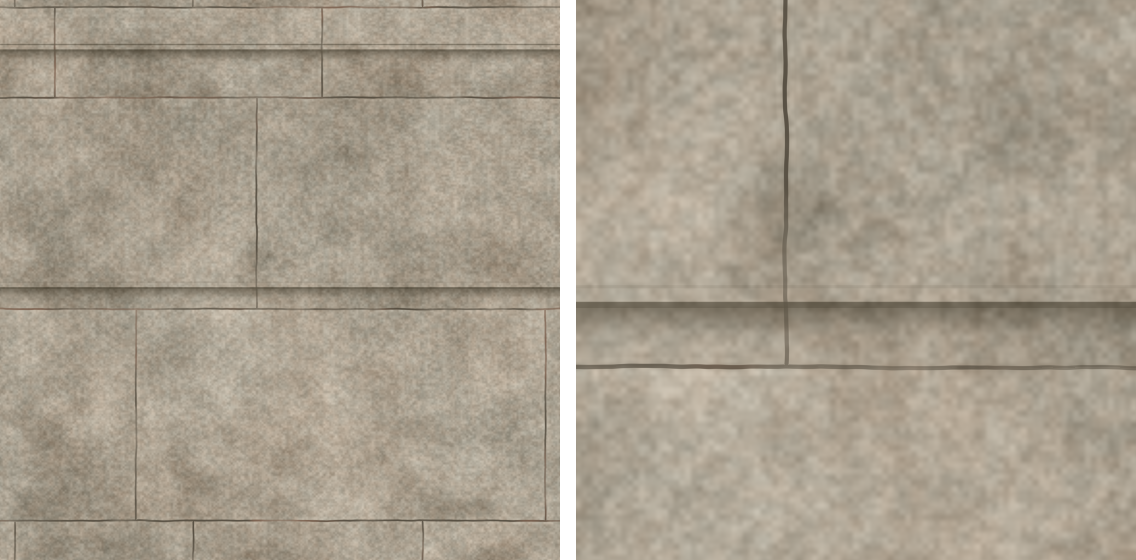
Left, the full canvas; right, a detail of the centre.
Give the GLSL for this texture, as a WebGL 1 fragment shader.

```glsl
precision highp float;

uniform vec2 u_resolution;

const vec3 STONE = vec3(0.655, 0.615, 0.550);
const vec3 WARM_TINT = vec3(0.030, -0.006, -0.022);
const vec3 JOINT_DARK = vec3(0.33, 0.30, 0.25);
const vec3 JOINT_RUST = vec3(0.48, 0.37, 0.30);
const vec3 SHADOW = vec3(0.37, 0.34, 0.28);

// Bed joints, from the bottom up, and the head joints of each course
const vec4 BEDS = vec4(0.0703, 0.4480, 0.8255, 0.9870);
const vec3 HEADS_LOW = vec3(0.243, 0.974, 0.974);
const vec3 HEADS_MID = vec3(0.458);
const vec3 HEADS_HIGH = vec3(0.098, 0.575, 0.575);
const vec3 HEADS_BASE = vec3(0.026, 0.345, 0.755);

const float LEDGE_LOW = 0.4870;
const float LEDGE_HIGH = 0.9115;
const float SHADOW_DEPTH = 0.014;
const float JOINT_HALF = 0.0011;
const float JOINT_WOBBLE = 0.0035;
const float GRAIN = 0.17;
const float MOTTLE = 0.15;
const float CLOUD = 0.10;
const float STAIN = 0.075;
const float BLOCK_TONE = 0.022;

float hash(vec2 p) {
  return fract(sin(dot(p, vec2(127.1, 311.7))) * 43758.5453);
}

// Value noise that repeats after one canvas
float valueNoise(vec2 uv, float period, float salt) {
  vec2 p = uv * period;
  vec2 cell = floor(p);
  vec2 f = fract(p);
  f = f * f * (3.0 - 2.0 * f);
  vec2 a = mod(cell, period) + salt;
  vec2 b = mod(cell + 1.0, period) + salt;
  return mix(mix(hash(a), hash(vec2(b.x, a.y)), f.x),
             mix(hash(vec2(a.x, b.y)), hash(b), f.x), f.y);
}

float fbm(vec2 uv, float period, float salt) {
  float sum = 0.0;
  float weight = 0.533;
  for (int i = 0; i < 4; i++) {
    sum += weight * valueNoise(uv, period, salt);
    period *= 2.0;
    weight *= 0.5;
  }
  return sum;
}

float wrapDistance(float a, float b) {
  return abs(fract(a - b + 0.5) - 0.5);
}

float stroke(float d, float halfWidth, float px) {
  return 1.0 - smoothstep(halfWidth - 0.5 * px, halfWidth + px, d);
}

// Soft shadow under a projecting edge, with a fine crease above it
float ledge(float y, float edge, float creaseStrength, float px) {
  float depth = edge - y;
  float fall = depth / SHADOW_DEPTH;
  float softShadow = smoothstep(-px, px, depth) * exp(-fall * fall) * 0.72;
  float core = stroke(abs(depth - 0.002), 0.0018, px) * 0.85;
  float crease = stroke(abs(depth + 0.009), 0.0008, px) * creaseStrength;
  return max(max(softShadow, core), crease);
}

void main() {
  vec2 uv = gl_FragCoord.xy / u_resolution;
  float px = 1.0 / min(u_resolution.x, u_resolution.y);
  vec2 wobble = vec2(fbm(uv, 24.0, 3.0), fbm(uv, 24.0, 19.0)) - 0.5;
  vec2 p = uv + JOINT_WOBBLE * wobble;

  // Course: its head joints, bottom edge and height
  float course = mod(dot(step(BEDS, vec4(p.y)), vec4(1.0)), 4.0);
  vec3 heads = HEADS_BASE;
  vec2 span = vec2(BEDS.w, 1.0 + BEDS.x - BEDS.w);
  if (course > 2.5) { heads = HEADS_HIGH; span = vec2(BEDS.z, BEDS.w - BEDS.z); }
  else if (course > 1.5) { heads = HEADS_MID; span = vec2(BEDS.y, BEDS.z - BEDS.y); }
  else if (course > 0.5) { heads = HEADS_LOW; span = vec2(BEDS.x, BEDS.y - BEDS.x); }
  float rise = fract(p.y - span.x) / span.y;
  float block = mod(dot(step(heads, vec3(p.x)), vec3(1.0)), 3.0);

  // Stone: grain, mottling and clouds
  float grain = 0.55 * valueNoise(uv, 150.0, 7.0) + 0.45 * valueNoise(uv, 290.0, 31.0) - 0.5;
  float mottle = fbm(uv, 22.0, 43.0) - 0.5;
  float cloud = fbm(uv, 5.0, 61.0) - 0.5;
  float tone = GRAIN * grain + MOTTLE * mottle + CLOUD * cloud;
  tone += BLOCK_TONE * (2.0 * hash(vec2(block, course) + 5.0) - 1.0);

  // Stains gather in the lower part of each block
  float damp = 1.0 - smoothstep(0.30, 0.75, rise + 0.9 * cloud);
  float blotches = smoothstep(0.42, 0.72, fbm(uv, 11.0, 83.0));
  tone -= STAIN * blotches * mix(0.35, 1.0, damp);
  tone += 0.012 * (1.0 - damp);
  float warmth = 0.9 * (fbm(uv, 9.0, 101.0) - 0.5) + 0.7 * (valueNoise(uv, 110.0, 127.0) - 0.5);
  vec3 color = STONE + tone + WARM_TINT * warmth;

  // Joints, unevenly dark and rusty, with a pale worn rim
  vec4 bedGap = abs(fract(vec4(p.y) - BEDS + 0.5) - 0.5);
  float bed = min(min(bedGap.x, bedGap.y), min(bedGap.z, bedGap.w));
  float head = min(wrapDistance(p.x, heads.x),
                   min(wrapDistance(p.x, heads.y), wrapDistance(p.x, heads.z)));
  float gap = min(bed, head);
  float wear = smoothstep(0.25, 0.70, fbm(uv, 14.0, 149.0));
  float rust = smoothstep(0.45, 0.65, fbm(uv, 8.0, 173.0));
  color += 0.025 * stroke(abs(gap - 0.004), 0.001, 2.0 * px) * wear;
  color = mix(color, mix(JOINT_DARK, JOINT_RUST, rust),
              stroke(gap, JOINT_HALF, px) * mix(0.45, 0.95, wear));

  // Projecting ledges
  float shade = max(ledge(uv.y, LEDGE_LOW, 0.12, px), ledge(uv.y, LEDGE_HIGH, 0.6, px));
  color = mix(color, SHADOW + 0.5 * tone, shade);

  gl_FragColor = vec4(clamp(color, 0.0, 1.0), 1.0);
}
```
